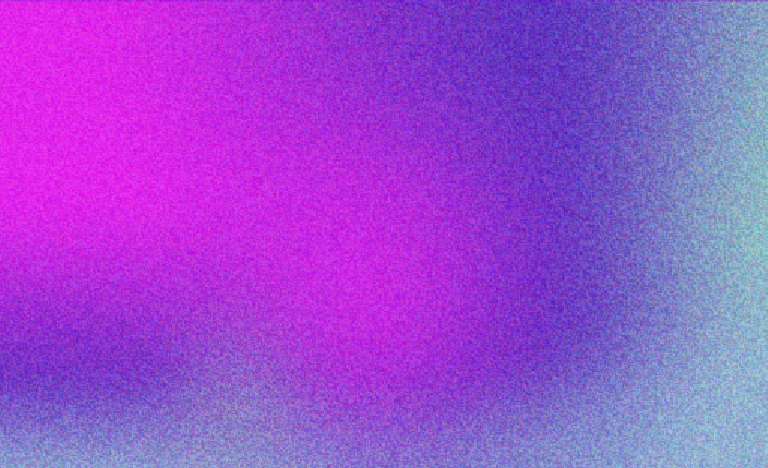
A Shadertoy shader for this background:

```glsl
// A grainy colour wash: magenta falls through violet to indigo, with pale
// teal and blue haze along the right and bottom edges. Soft masks are layered
// over one another, then each grain cell gets a coloured hash offset.

vec3 hash3(vec2 p) {
    vec3 q = fract(p.xyx * vec3(0.1031, 0.1030, 0.0973));
    q += dot(q, q.yxz + 33.33);
    return fract((q.xxy + q.yzz) * q.zyx);
}

// Elliptical soft spot, 1 at its centre
float glow(vec2 p, vec2 centre, vec2 radius) {
    vec2 d = (p - centre) / radius;
    return exp(-dot(d, d));
}

// Rises smoothly from 0 at a to 1 at b, in either direction
float ramp(float a, float b, float x) {
    float t = clamp((x - a) / (b - a), 0.0, 1.0);
    return t * t * (3.0 - 2.0 * t);
}

vec3 wash(vec2 uv) {
    vec3 magenta = vec3(0.88, 0.15, 0.92);
    vec3 indigo = vec3(0.38, 0.21, 0.75);
    vec3 haze = mix(vec3(0.57, 0.69, 0.82), vec3(0.56, 0.75, 0.77), ramp(0.1, 0.55, uv.y));

    // Indigo grows to the right and towards the lower left
    float lean = 0.07 * ramp(0.95, 0.5, uv.y);
    float right = ramp(0.06 + lean, 0.72 + lean, uv.x);
    float low = ramp(0.62, 0.12, uv.y) * 0.9;
    float shade = 1.0 - (1.0 - right) * (1.0 - low);

    // A magenta lobe reaches down through the middle
    shade *= 1.0 - 0.72 * glow(uv, vec2(0.47, 0.38), vec2(0.19, 0.34));
    vec3 col = mix(magenta, indigo, shade);

    // Haze from the right, spreading left near the bottom
    float spread = ramp(0.36, 0.0, uv.y);
    float topLag = ramp(0.45, 1.0, uv.y);
    float side = ramp(0.69 - 0.17 * spread, 1.03 + 0.09 * topLag - 0.09 * spread, uv.x);
    col = mix(col, haze, side);

    // Haze along the bottom, weaker under the lobe
    float floorHaze = ramp(0.24, -0.07, uv.y) * (0.95 - 0.4 * glow(uv, vec2(0.52, 0.0), vec2(0.16, 1.0)));
    col = mix(col, haze, floorHaze * (1.0 - side));

    // Pale dome rising left of centre
    float dome = glow(uv, vec2(0.31, 0.12), vec2(0.09, 0.18));
    return mix(col, vec3(0.56, 0.54, 0.77), 0.62 * dome);
}

void mainImage(out vec4 fragColor, in vec2 fragCoord) {
    vec2 uv = fragCoord / iResolution.xy;
    vec3 col = wash(uv);

    // Thin violet rim along the top
    col = mix(col, vec3(0.50, 0.10, 0.85), 0.4 * smoothstep(0.994, 1.0, uv.y));

    // Grain, softened across neighbours and strongest in the midtones
    vec2 cell = floor(uv * vec2(512.0, 312.0));
    vec3 grain = 0.6 * hash3(cell) + 0.2 * hash3(cell + vec2(1.0, 0.0))
               + 0.2 * hash3(cell + vec2(0.0, 1.0)) - 0.5;
    grain = mix(grain, vec3(grain.g), 0.3);
    col += grain * (0.06 + 1.0 * col * (1.0 - col));

    fragColor = vec4(clamp(col, 0.0, 1.0), 1.0);
}
```
